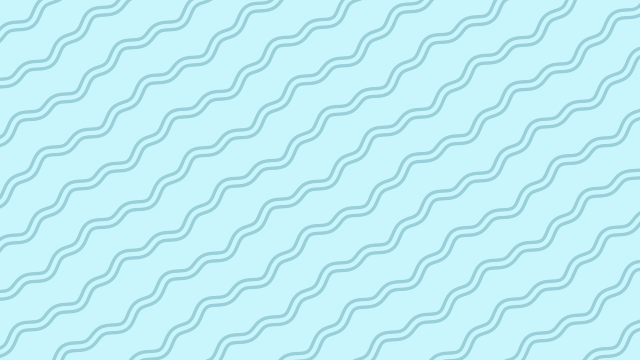
Reproduce this pattern procedurally as a WebGL 2 fragment shader.

```glsl
#version 300 es
precision highp float;
// Diagonal rows of double wavy lines in soft teal on pale aqua.

#define ANGLE 0.611
#define ROW_SPACING 0.12
#define WAVE_LENGTH 0.348
#define SLOW_HEIGHT 0.0118
#define FAST_HEIGHT 0.0095
#define HALF_GAP 0.0107
#define HALF_STROKE 0.0046
#define PHASE_JITTER 0.08
#define PALE_AQUA vec3(0.79, 0.96, 0.99)
#define SOFT_TEAL vec3(0.60, 0.81, 0.85)

uniform vec2 u_resolution;
out vec4 fragColor;

const float TAU = 6.2831853;

float hash(float n) {
    return fract(sin(n * 12.9898 + 4.1) * 43758.5453);
}

// Wave offset of a row, in turns: a shift across the middle plus jitter.
float rowPhase(float row) {
    float shift = smoothstep(-0.5, 1.5, row);
    return -0.1 - 0.36 * shift + PHASE_JITTER * (hash(row) - 0.5);
}

// Height (x) and slope (y) of the wave: a slow swell with its third harmonic.
vec2 wave(float along, float phase) {
    float k = TAU / WAVE_LENGTH;
    float t = k * along - TAU * phase;
    float height = FAST_HEIGHT * sin(3.0 * t) - SLOW_HEIGHT * sin(t);
    float slope = k * (3.0 * FAST_HEIGHT * cos(3.0 * t) - SLOW_HEIGHT * cos(t));
    return vec2(height, slope);
}

// Distance to the wave, refined by stepping toward the nearest point.
float waveDistance(vec2 p, float phase) {
    float along = p.x;
    for (int i = 0; i < 4; i++) {
        vec2 w = wave(along, phase);
        along -= (along - p.x + (w.x - p.y) * w.y) / (1.0 + w.y * w.y);
    }
    return length(p - vec2(along, wave(along, phase).x));
}

void main() {
    // Centred coordinates, one unit per canvas height, turned along the rows.
    vec2 p = (gl_FragCoord.xy - 0.5 * u_resolution) / u_resolution.y;
    float c = cos(ANGLE), s = sin(ANGLE);
    p = vec2(c * p.x + s * p.y, c * p.y - s * p.x);

    // Repeat across the rows.
    float row = floor(p.y / ROW_SPACING + 0.5);
    p.y -= row * ROW_SPACING;

    // Two parallel strokes on either side of the wave.
    float edge = abs(waveDistance(p, rowPhase(row)) - HALF_GAP * 1.0) - HALF_STROKE;
    float soft = 0.6 / u_resolution.y;
    float ink = 1.0 - smoothstep(-soft, soft, edge);
    fragColor = vec4(mix(PALE_AQUA, SOFT_TEAL, ink), 1.0);
}
```
